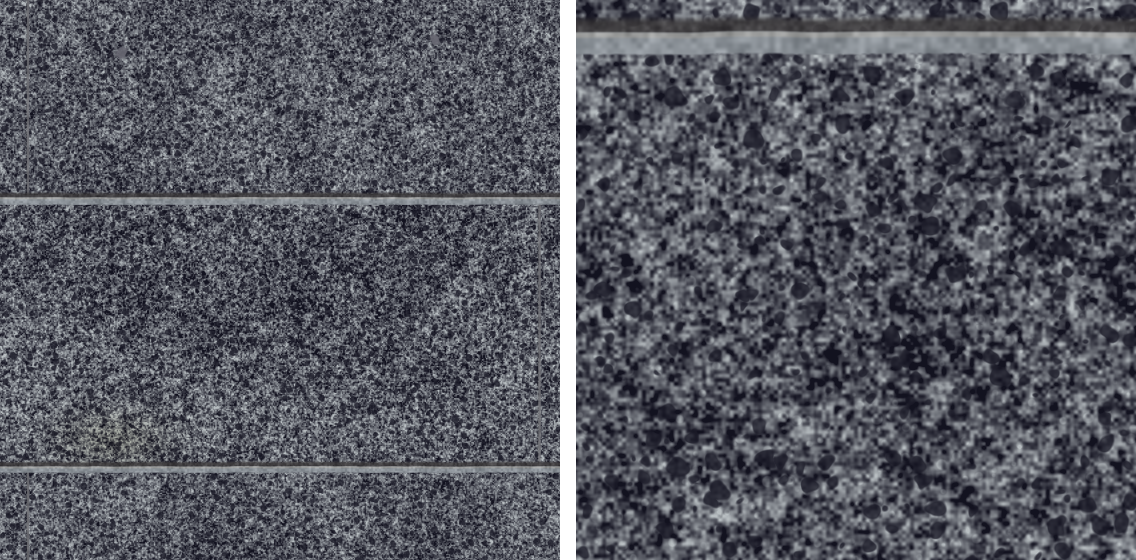
Left: the whole. Right: its middle third, enlarged.
A WebGL 2 fragment shader for this texture:

```glsl
#version 300 es
precision highp float;
// Speckled blue-grey granite slabs in staggered courses with pale ledges and thin seams.
uniform vec2 u_resolution;
out vec4 fragColor;

const vec3 DARK_MINERAL = vec3(0.12, 0.12, 0.17);
const vec3 PALE_MINERAL = vec3(0.60, 0.62, 0.64);
const vec3 SHADOW = vec3(0.24, 0.23, 0.235);
const vec3 LEDGE = vec3(0.54, 0.565, 0.59);
const vec3 LEDGE_RIM = vec3(0.64, 0.63, 0.61);
const vec3 SEAM = vec3(0.44, 0.44, 0.46);
const vec3 CHIP = vec3(0.41, 0.41, 0.45);
const float UPPER_LEDGE = 0.641;
const float LOWER_LEDGE = 0.1615;

float hash(vec2 p) {
  vec3 q = fract(vec3(p.xyx) * 0.1031);
  q += dot(q, q.yzx + 33.33);
  return fract((q.x + q.y) * q.z);
}

// Value noise that wraps over the canvas
float noise(vec2 uv, vec2 cells, float seed) {
  vec2 p = uv * cells, i = floor(p), f = fract(p);
  f = f * f * (3.0 - 2.0 * f);
  vec2 a = mod(i, cells) + seed, b = mod(i + 1.0, cells) + seed;
  return mix(mix(hash(a), hash(vec2(b.x, a.y)), f.x),
             mix(hash(vec2(a.x, b.y)), hash(b), f.x), f.y);
}

float centred(vec2 uv, float cells, float seed) {
  return noise(uv, vec2(cells), seed) - 0.5;
}

// Scattered round crystals, at most one per cell
float crystals(vec2 uv, float cells, float amount, float seed, float px) {
  vec2 p = uv * cells, base = floor(p);
  float cover = 0.0;
  for (int y = -1; y <= 1; y++) {
    for (int x = -1; x <= 1; x++) {
      vec2 cell = base + vec2(x, y), id = mod(cell, cells) + seed;
      vec2 centre = cell + 0.15 + 0.7 * vec2(hash(id + 17.0), hash(id + 43.0));
      float radius = mix(0.13, 0.46, pow(hash(id + 71.0), 2.0));
      float soft = 0.05 + px * cells * 0.5;
      float d = length(p - centre) - radius;
      cover = max(cover, (1.0 - smoothstep(-soft, soft, d)) * step(hash(id), amount));
    }
  }
  return cover;
}

float band(float d, float halfWidth, float soft) {
  return 1.0 - smoothstep(halfWidth - soft, halfWidth + soft, abs(d));
}

float blob(vec2 uv, vec2 centre, vec2 size) {
  vec2 d = (uv - centre) / size;
  return exp(-dot(d, d));
}

vec3 granite(vec2 uv, float middleRow, float px) {
  // Turned lattices keep the fine grain from lining up in rows
  vec2 turned = mat2(0.8, 0.6, -0.6, 0.8) * uv;
  float grain = 0.20 * centred(uv, 125.0, 3.0) + 0.34 * centred(turned, 240.0, 29.0)
              + 0.38 * centred(uv, 420.0, 61.0);
  float cloud = 0.06 * centred(uv, 5.0, 11.0) + 0.06 * centred(uv, 13.0, 83.0)
              + 0.09 * centred(uv, 44.0, 37.0);
  float tone = 0.352 + grain * mix(1.0, 1.1, middleRow) + cloud;

  // Weathering differs between the courses
  float damp = blob(uv, vec2(0.48, 0.50), vec2(0.38, 0.12)) + blob(uv, vec2(0.80, 0.35), vec2(0.12, 0.05));
  float bleach = blob(uv, vec2(0.10, 0.37), vec2(0.13, 0.08)) + blob(uv, vec2(0.38, 0.24), vec2(0.24, 0.05));
  tone += middleRow * (0.03 * bleach - 0.035 * damp);

  float flecks = crystals(uv, 135.0, 0.32, 211.0, px);
  float spots = crystals(uv + 0.004 * vec2(centred(uv, 170.0, 5.0), centred(uv, 170.0, 23.0)),
                         78.0, 0.46, 307.0, px);
  tone += 0.16 * flecks * noise(uv, vec2(300.0), 91.0);
  tone = mix(tone, 0.13 + 0.12 * grain, 0.88 * spots);
  vec3 colour = mix(DARK_MINERAL, PALE_MINERAL, clamp((tone - 0.12) / 0.48, -0.1, 1.25));

  float stain = middleRow * blob(uv, vec2(0.20, 0.215), vec2(0.10, 0.05));
  return colour * mix(vec3(1.0), vec3(0.92, 0.91, 0.85), stain);
}

// Pale ledge with a shaded recess along its top
vec3 addLedge(vec3 colour, vec2 uv, float y, float halfWidth, float px) {
  float wobble = 0.0010 * (noise(uv, vec2(40.0, 1.0), 19.0) - 0.5);
  float d = uv.y - y + wobble, soft = max(px * 0.7, 0.0010);
  float wear = 0.12 * centred(uv, 90.0, 7.0) + 0.14 * centred(uv, 280.0, 13.0);
  colour = mix(colour, SHADOW + 0.7 * wear, 0.85 * band(d - halfWidth - 0.003, 0.0050, 0.0028));
  colour = mix(colour, LEDGE + wear, band(d, halfWidth, soft));
  return mix(colour, LEDGE_RIM + wear, 0.6 * band(d - halfWidth + 0.0016, 0.0016, soft));
}

vec3 addSeam(vec3 colour, vec2 uv, float x, float px) {
  float wear = noise(uv, vec2(1.0, 70.0), 47.0);
  float d = uv.x - x + 0.0006 * (wear - 0.5), soft = max(px * 0.6, 0.0006);
  colour *= 1.0 - 0.15 * band(d + 0.0025, 0.0016, soft);
  return mix(colour, SEAM + 0.10 * (wear - 0.5), 0.85 * band(d, 0.0020, soft));
}

vec3 addChip(vec3 colour, vec2 uv, vec2 centre, float radius, float px) {
  float d = length((uv - centre) * vec2(1.0, 0.85)) + 0.006 * centred(uv, 90.0, 53.0);
  return mix(colour, CHIP, 0.9 * (1.0 - smoothstep(radius - px, radius + px, d)));
}

void main() {
  vec2 uv = gl_FragCoord.xy / u_resolution;
  float px = 1.0 / min(u_resolution.x, u_resolution.y);
  float middleRow = step(LOWER_LEDGE, uv.y) * step(uv.y, UPPER_LEDGE);

  vec3 colour = granite(uv, middleRow, px);
  colour = addChip(colour, uv, vec2(0.216, 0.906), 0.009, px);
  colour = addChip(colour, uv, vec2(0.777, 0.930), 0.008, px);
  colour = addSeam(colour, uv, mix(0.050, 0.9635, middleRow), px);
  colour = addLedge(colour, uv, UPPER_LEDGE, 0.0065, px);
  colour = addLedge(colour, uv, LOWER_LEDGE, 0.0055, px);
  fragColor = vec4(clamp(colour, 0.0, 1.0), 1.0);
}
```
